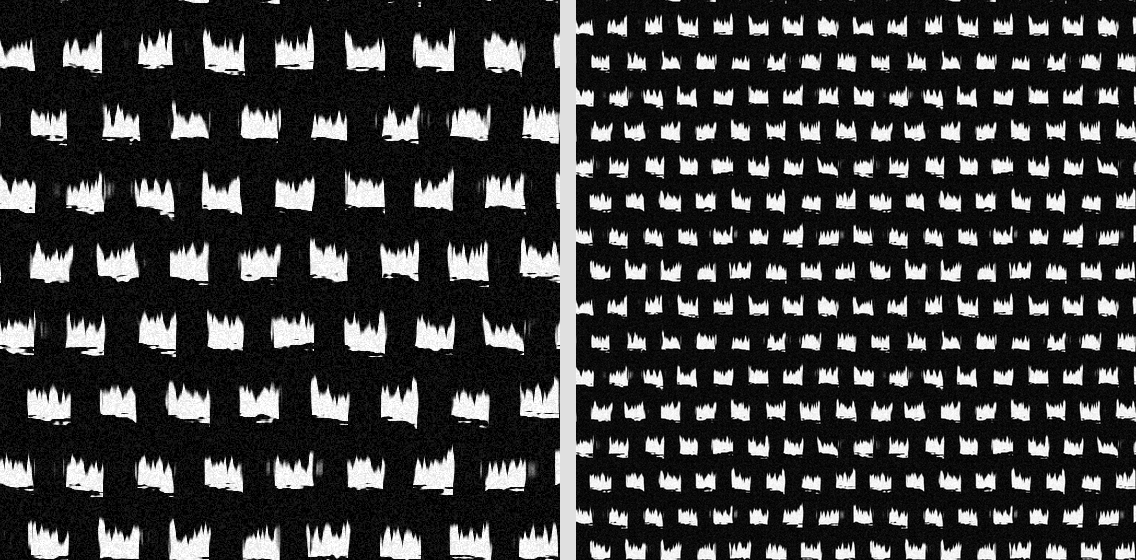
Left: one tile. Right: repeated 2 by 2.
A WebGL 2 fragment shader for this pattern:

```glsl
#version 300 es
precision highp float;

uniform vec2 u_resolution;
out vec4 fragColor;

const float REPEATS = 8.0;
const vec3 INK = vec3(0.036);
const vec3 PAINT = vec3(0.96);

// Integer hash giving two values in 0..1
vec2 hash2(vec2 cell, uint seed) {
    uvec2 v = uvec2(cell) * 1664525u + 1013904223u + seed * 7919u;
    v.x += v.y * 1664525u;
    v.y += v.x * 1664525u;
    v ^= v >> 16u;
    v.x += v.y * 1664525u;
    v.y += v.x * 1664525u;
    v ^= v >> 16u;
    return vec2(v & 65535u) / 65535.0;
}

// Value noise that wraps after a whole number of lattice cells
float wrapNoise(vec2 uv, vec2 period, uint seed) {
    vec2 p = uv * period;
    vec2 i = floor(p);
    vec2 f = p - i;
    f = f * f * (3.0 - 2.0 * f);
    vec2 a = mod(i, period);
    vec2 b = mod(i + 1.0, period);
    return mix(mix(hash2(a, seed).x, hash2(vec2(b.x, a.y), seed).x, f.x),
               mix(hash2(vec2(a.x, b.y), seed).x, hash2(b, seed).x, f.x), f.y);
}

// One dab of dry paint, centred on the origin of its cell
float dab(vec2 p, vec2 id, vec2 uv) {
    vec2 size = hash2(id, 1u);
    vec2 horns = smoothstep(0.25, 0.8, hash2(id, 2u));
    vec2 tilt = hash2(id, 3u);
    vec2 wear = hash2(id, 4u);
    p += (hash2(id, 5u) - 0.5) * vec2(0.03, 0.04);

    // Bristle marks: upright above, level below
    float bristles = 0.6 * wrapNoise(uv, vec2(256.0, 18.0), 11u)
                   + 0.4 * wrapNoise(uv, vec2(104.0, 14.0), 12u);
    float drag = 0.65 * wrapNoise(uv, vec2(36.0, 256.0), 13u)
               + 0.35 * wrapNoise(uv, vec2(128.0, 200.0), 14u);

    float left = -0.26 - 0.05 * size.x;
    float right = 0.24 + 0.05 * size.y;
    float across = clamp((p.x - left) / (right - left), 0.0, 1.0);

    // Streaked top with raised corners
    float leftHorn = horns.x * smoothstep(0.08, 0.03, abs(p.x - left - 0.03));
    float rightHorn = horns.y * smoothstep(0.08, 0.03, abs(p.x - right + 0.03));
    float top = 0.4 * bristles + 0.03 - 0.07 * wear.x - 0.08 * tilt.x * (across - 0.5);
    top = max(top, (0.25 + 0.24 * bristles) * max(leftHorn, rightHorn));
    float upper = smoothstep(0.05, -0.05, p.y - top);

    // Sloping bottom that breaks up into level scratches
    float base = -0.10 - 0.09 * tilt.y * across;
    float depth = 0.14 + 0.14 * across;
    float lower = smoothstep(-0.08, 0.08, drag - 0.38 - (base - p.y) / depth);

    // Sides: clean below, feathered above
    float outside = max(left - p.x, p.x - right);
    float feather = smoothstep(-0.15, 0.1, p.y);
    float side = smoothstep(-0.14, 0.14,
        bristles - 0.5 - outside / mix(0.035, 0.16, feather));

    // Faint stray wisps beside a few dabs
    float band = smoothstep(-0.02, 0.1, p.y) * smoothstep(0.3, 0.16, p.y);
    float reach = smoothstep(0.49, 0.32, abs(p.x));
    float wisps = 0.6 * step(0.72, wear.y) * band * reach
                * smoothstep(0.55, 0.85, bristles);

    return max(upper * lower * side, wisps);
}

void main() {
    vec2 uv = gl_FragCoord.xy / u_resolution;

    // Staggered rows
    vec2 grid = uv * REPEATS + vec2(0.28, 0.33);
    float row = floor(grid.y);
    grid.x += 0.5 * mod(row + 1.0, 2.0);
    vec2 id = mod(floor(grid), REPEATS);
    float paint = dab(fract(grid) - 0.5, id, uv);

    // Fine grain over everything
    float grain = wrapNoise(uv, vec2(512.0), 21u) - 0.5;
    vec3 color = mix(INK, PAINT, paint) + 0.2 * grain;
    fragColor = vec4(clamp(color, 0.0, 1.0), 1.0);
}
```
